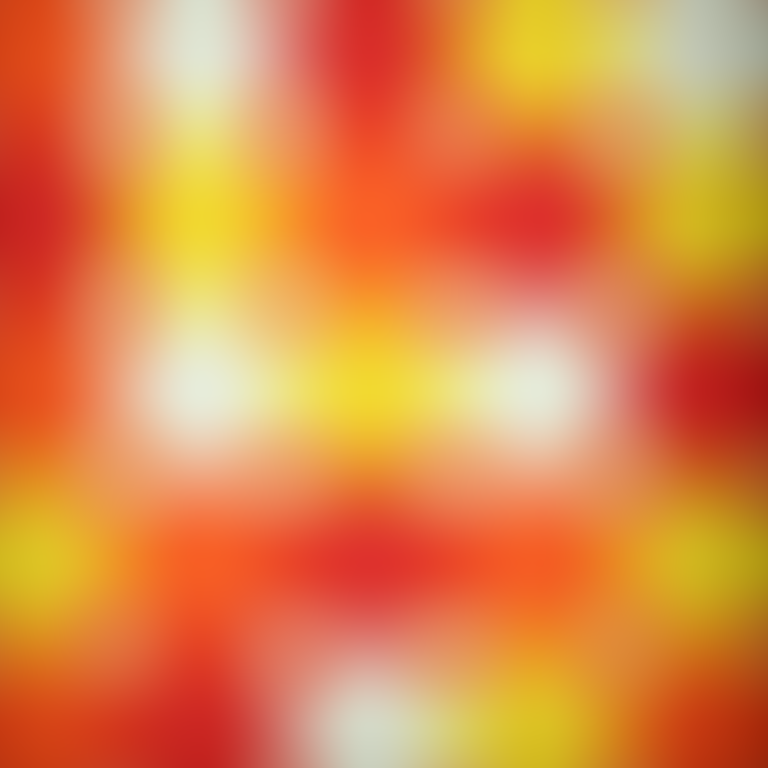
A Shadertoy shader for this background:

```glsl
// Soft five by five grid of blurred red, orange, yellow and cream cells with a vignette

// Cell kinds, bottom row first: 0 red, 1 orange, 2 yellow, 3 cream
const int kinds[25] = int[25](
    1, 0, 3, 2, 1,
    2, 1, 0, 1, 2,
    1, 3, 2, 3, 0,
    0, 2, 1, 0, 2,
    1, 3, 0, 2, 3);

vec3 cellColor(ivec2 cell) {
    cell = clamp(cell, ivec2(0), ivec2(4));
    int kind = kinds[cell.y * 5 + cell.x];
    if (kind == 0) return vec3(0.88, 0.20, 0.18);
    if (kind == 1) return vec3(0.98, 0.38, 0.15);
    if (kind == 2) return vec3(0.95, 0.85, 0.19);
    return vec3(0.91, 0.93, 0.86);
}

void mainImage(out vec4 fragColor, in vec2 fragCoord) {
    vec2 uv = fragCoord / iResolution.xy;

    // Whole grid coordinates lie on the cell centres
    vec2 grid = (uv - vec2(0.042, 0.045)) / vec2(0.2195, 0.2235);
    ivec2 cell = ivec2(floor(grid));
    vec2 f = fract(grid);
    vec2 blend = smoothstep(0.0, 1.0, f);

    // Blend the four nearest cells
    vec3 color = vec3(0.0);
    for (int j = 0; j < 2; j++) {
        for (int i = 0; i < 2; i++) {
            vec2 w = mix(1.0 - blend, blend, vec2(i, j));
            color += w.x * w.y * cellColor(cell + ivec2(i, j));
        }
    }

    // Peach haze where four cells meet
    vec2 seam = 4.0 * blend * (1.0 - blend);
    color = mix(color, vec3(0.92, 0.62, 0.50), 0.3 * seam.x * seam.y);

    // Off-centre vignette that also deepens the hues
    vec2 d = uv - vec2(0.45, 0.55);
    float dark = dot(d * d * d * d, vec2(3.6, 1.6));
    color = pow(color, vec3(1.0 + 1.2 * dark)) * (1.0 - 0.8 * dark);

    fragColor = vec4(color, 1.0);
}
```
